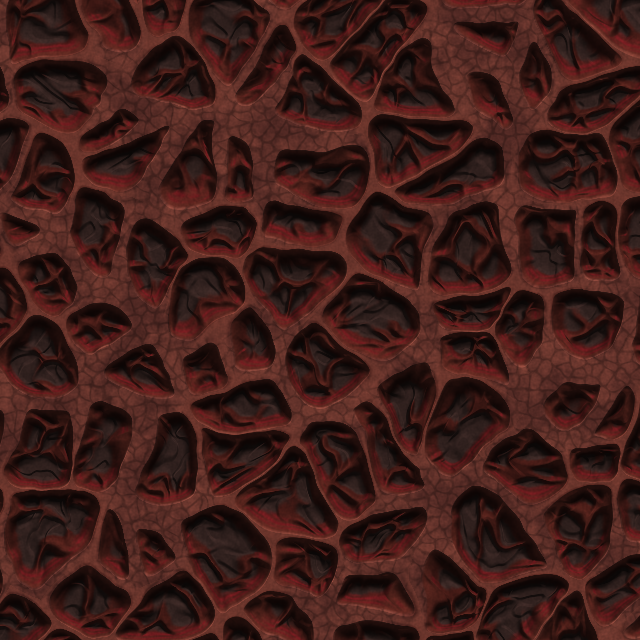
Reproduce this texture procedurally as a WebGL 2 fragment shader.

```glsl
#version 300 es
precision highp float;
// Dark red organic honeycomb: rounded pits with inner ribs between pebbled walls.

uniform vec2 u_resolution;
out vec4 fragColor;

const float CELLS      = 8.8;    // pits across the canvas
const float WARP       = 0.42;   // bending of the pit outlines
const float SHARPNESS  = 15.0;   // higher gives more angular pits
const float WALL_WIDTH = 0.13;   // widest half wall, in pit units
const float BEVEL      = 0.21;   // width of the pit slopes
const float RIB_SCALE  = 2.4;    // ribs per pit
const float RELIEF     = 0.24;   // strength of the slopes in the lighting
const float SHADOW_LEN = 0.12;   // reach of the shadow below a wall
const vec3  LIGHT      = vec3(0.18, 0.62, 0.76);

const vec3 FLOOR   = vec3(0.185, 0.125, 0.115);
const vec3 SLOPE   = vec3(0.22, 0.085, 0.07);
const vec3 FLESH   = vec3(0.30, 0.125, 0.10);
const vec3 WALL    = vec3(0.32, 0.16, 0.14);
const vec3 PEBBLE  = vec3(0.45, 0.23, 0.19);
const vec3 CRIMSON = vec3(0.35, 0.085, 0.095);

struct Surface {
    float height;   // 0 at the floor, 1 on the walls
    float wall;     // height without ribs and chips
    float rib;
    float edge;     // distance to the pit border
    float width;    // local half width of the wall
};

vec2 hash2(vec2 p) {
    vec3 q = fract(p.xyx * vec3(0.1031, 0.1030, 0.0973));
    q += dot(q, q.yzx + 33.33);
    return fract((q.xx + q.yz) * q.zy);
}

// Gradient noise, about -0.7 to 0.7
float gradientNoise(vec2 p) {
    vec2 i = floor(p), f = fract(p);
    vec2 u = f * f * f * (f * (f * 6.0 - 15.0) + 10.0);
    float a = dot(hash2(i) * 2.0 - 1.0, f);
    float b = dot(hash2(i + vec2(1, 0)) * 2.0 - 1.0, f - vec2(1, 0));
    float c = dot(hash2(i + vec2(0, 1)) * 2.0 - 1.0, f - vec2(0, 1));
    float d = dot(hash2(i + vec2(1, 1)) * 2.0 - 1.0, f - vec2(1, 1));
    return mix(mix(a, b, u.x), mix(c, d, u.x), u.y);
}

// Cell pattern: x = rounded distance to the border, y = random value of the cell
vec2 cellPattern(vec2 p) {
    vec2 base = floor(p), nearest = vec2(0), toNearest = vec2(0);
    float best = 1e3;
    for (int y = -1; y <= 1; y++)
    for (int x = -1; x <= 1; x++) {
        vec2 id = base + vec2(x, y);
        vec2 r = id + hash2(id) - p;
        if (dot(r, r) < best) { best = dot(r, r); nearest = id; toNearest = r; }
    }
    float sum = 0.0;
    for (int y = -2; y <= 2; y++)
    for (int x = -2; x <= 2; x++) {
        if (x == 0 && y == 0) continue;
        vec2 id = nearest + vec2(x, y);
        vec2 r = id + hash2(id) - p;
        float border = dot(0.5 * (r + toNearest), normalize(r - toNearest));
        sum += exp(-SHARPNESS * border);
    }
    return vec2(max(-log(sum) / SHARPNESS, 0.0), hash2(nearest + 71.0).x);
}

Surface surfaceAt(vec2 p) {
    Surface s;
    p += WARP * vec2(gradientNoise(p * 0.8), gradientNoise(p * 0.8 + 17.0));
    p += 0.05 * vec2(gradientNoise(p * 4.0 + 5.0), gradientNoise(p * 4.0 + 29.0));
    vec2 pit = cellPattern(p);
    s.edge = pit.x;
    s.width = WALL_WIDTH * smoothstep(-0.2, 0.4, gradientNoise(p * 0.6 + 3.0)) + 0.03 * pit.y;
    s.wall = pow(1.0 - clamp((s.edge - s.width) / BEVEL, 0.0, 1.0), 1.7);

    // Ribs and chipped floor, different in every pit
    vec2 q = p * RIB_SCALE + pit.y * 37.0;
    q += 0.4 * vec2(gradientNoise(q * 1.3), gradientNoise(q * 1.3 + 11.0));
    float ribMask = smoothstep(-0.3, 0.15, gradientNoise(q * 0.7 + 8.0));
    s.rib = pow(1.0 - smoothstep(0.0, 0.26, cellPattern(q).x), 1.4) * ribMask;
    float chips = smoothstep(-0.12, 0.06, gradientNoise(q * 1.7 + 43.0));
    s.height = s.wall + (1.0 - s.wall) * (0.48 * s.rib + 0.10 * chips);
    return s;
}

void main() {
    vec2 p = gl_FragCoord.xy / min(u_resolution.x, u_resolution.y) * CELLS + 4.0;
    const float STEP = 0.015;
    Surface s = surfaceAt(p);
    vec2 slope = vec2(surfaceAt(p + vec2(STEP, 0)).height,
                      surfaceAt(p + vec2(0, STEP)).height) - s.height;
    slope /= STEP;
    float above = surfaceAt(p + vec2(-0.2, 1.0) * SHADOW_LEN).height;

    // Base colours by height
    float grain = gradientNoise(p * 7.0) + 0.7 * gradientNoise(p * 17.0 + 9.0);
    float level = s.height + 0.07 * grain;
    vec3 color = mix(FLOOR, SLOPE, smoothstep(0.12, 0.32, level));
    color = mix(color, FLESH, smoothstep(0.34, 0.75, level));

    // Crimson layers on the lower slopes
    float layers = 0.65 + 0.35 * sin(s.wall * 22.0 + 5.0 * gradientNoise(p * 2.5));
    float band = smoothstep(0.05, 0.22, s.wall) * (1.0 - smoothstep(0.5, 0.85, s.wall));
    color = mix(color, CRIMSON, band * layers * smoothstep(0.4, 2.6, -slope.y));

    // Pebbles on wide walls, bright crests on thin ones
    vec2 stone = cellPattern(p * 5.5 + 0.4 * gradientNoise(p * 5.0));
    float plateau = smoothstep(0.8, 1.0, s.wall);
    float patches = smoothstep(-0.35, 0.3, gradientNoise(p * 1.6 + 51.0) + 0.25 * grain);
    vec3 stoneColor = mix(WALL, PEBBLE, patches * (0.5 + 0.5 * stone.y));
    stoneColor *= mix(0.78, 1.0, smoothstep(0.0, 0.14, stone.x));
    color = mix(color, stoneColor, plateau * smoothstep(0.01, 0.06, s.width));
    float crest = (1.0 - smoothstep(0.0, 0.035, s.edge)) * (1.0 - smoothstep(0.03, 0.09, s.width));
    color = mix(color, PEBBLE, 0.75 * crest);

    // Light from above, cast shadow and fine grain
    vec3 normal = normalize(vec3(-slope * RELIEF, 1.0));
    float light = clamp(dot(normal, LIGHT) / LIGHT.z, 0.42, 1.3);
    float shadow = smoothstep(0.05, 0.65, above - s.height);
    color *= light * (1.0 - 0.45 * shadow);
    color *= 1.0 + 0.16 * grain + 0.14 * gradientNoise(p * 31.0);
    fragColor = vec4(color, 1.0);
}
```
